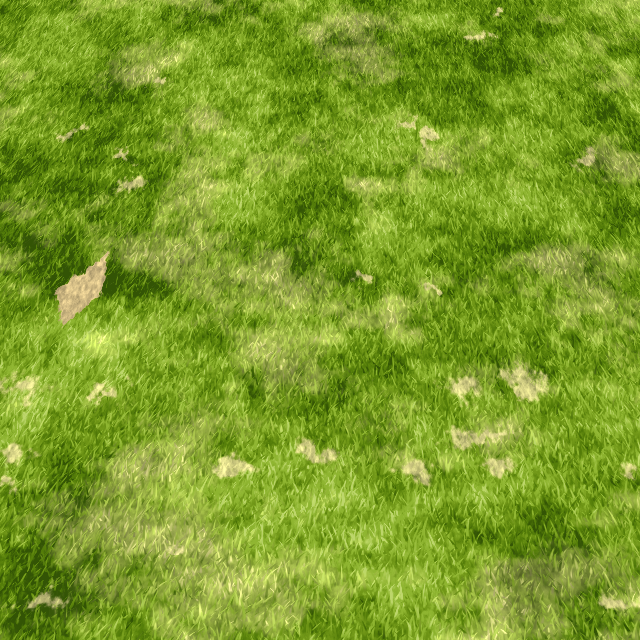
Reproduce this texture procedurally as a WebGL 2 fragment shader.

```glsl
#version 300 es
precision highp float;

uniform vec2 u_resolution;
out vec4 fragColor;

const float HORIZON = 1.85;
const vec3 OLIVE = vec3(0.61, 0.69, 0.28);
const vec3 STRAW = vec3(0.84, 0.81, 0.54);

float hash(vec2 p) {
    return fract(sin(dot(p, vec2(127.1, 311.7))) * 43758.5453);
}

vec2 hash2(vec2 p) {
    return vec2(hash(p), hash(p + 37.3));
}

float noise(vec2 p) {
    vec2 i = floor(p), f = fract(p);
    f = f * f * (3.0 - 2.0 * f);
    return mix(mix(hash(i), hash(i + vec2(1, 0)), f.x),
               mix(hash(i + vec2(0, 1)), hash(i + vec2(1, 1)), f.x), f.y);
}

float fbm(vec2 p) {
    float sum = 0.0, amp = 0.53;
    for (int i = 0; i < 4; i++) {
        sum += amp * noise(p);
        p = p * 2.07 + 11.3;
        amp *= 0.5;
    }
    return sum;
}

// Lawn green from deep shade (0) to sunlit tip (1)
vec3 grassColor(float tone) {
    vec3 c = mix(vec3(0.20, 0.33, 0.02), vec3(0.33, 0.49, 0.035), smoothstep(-0.05, 0.28, tone));
    c = mix(c, vec3(0.44, 0.59, 0.09), smoothstep(0.25, 0.53, tone));
    c = mix(c, vec3(0.56, 0.71, 0.19), smoothstep(0.5, 0.78, tone));
    return mix(c, vec3(0.74, 0.84, 0.42), smoothstep(0.8, 1.2, tone));
}

// Receding lawn: features shrink towards the top
vec2 lawnCoords(vec2 uv) {
    return vec2((uv.x - 0.5) * HORIZON / (HORIZON - uv.y), -HORIZON * log(HORIZON - uv.y));
}

// Tapered, bent blade rooted at the origin
float bladeMask(vec2 d, float len, float lean, float halfWidth, float soft) {
    float h = d.y / len;
    float w = halfWidth * (1.0 - 0.65 * h);
    float side = 1.0 - smoothstep(w - soft, w + soft, abs(d.x - lean * h * (0.5 + 0.5 * h)));
    return side * smoothstep(0.0, 0.25, h) * (1.0 - smoothstep(0.65, 1.0, h));
}

// Paints one layer of blades; state holds tone and dryness
vec2 paintBlades(vec2 state, vec2 p, vec2 ground, float seed, float soft) {
    vec2 cell = vec2(0.016, 0.024) * mix(0.7, 1.35, hash(vec2(seed, 4.7)));
    vec2 home = floor(p / cell);
    for (int j = 0; j >= -2; j--) {
        for (int i = -1; i <= 1; i++) {
            vec2 id = home + vec2(i, j);
            vec2 key = id + seed * 19.7;
            vec2 a = hash2(key), b = hash2(key + 71.9);
            vec2 d = p - (id + a) * cell;
            float len = cell.y * mix(0.45, 1.6, b.x * b.x);
            float lean = cell.x * (b.y * 1.9 - 0.8);
            float m = bladeMask(d, len, lean, mix(0.0011, 0.0030, a.y), soft) * 0.9;
            float shade = hash(key + 23.1) - 0.5;
            float tone = ground.x + shade * 1.0 + 0.3 * (d.y / len - 0.45);
            float dry = ground.y + (hash(key + 54.6) - 0.5) * 0.55;
            state = mix(state, vec2(tone, dry), m);
        }
    }
    return state;
}

// Scattered ragged wisps of dead clippings
float tufts(vec2 uv, vec2 warp) {
    float sum = 0.0;
    for (int i = 0; i < 28; i++) {
        vec2 key = vec2(float(i), 8.3);
        float near = 1.0 - 0.45 * uv.y;
        vec2 d = uv - hash2(key) + warp * vec2(0.075, 0.055) * near;
        float pick = hash(key + 5.1);
        vec2 size = vec2(0.034, 0.018) * near * mix(0.5, 1.4, pick * pick);
        d.y -= d.x * (hash(key + 9.4) - 0.4);
        sum += exp(-dot(d / size, d / size));
    }
    return sum;
}

// Signed distance bound of a clod with four slanted sides
float clod(vec2 p) {
    vec2 corner[4] = vec2[4](vec2(-0.040, 0.0), vec2(-0.031, -0.052),
                             vec2(0.027, -0.008), vec2(0.040, 0.061));
    float d = -1.0;
    for (int i = 0; i < 4; i++) {
        vec2 e = normalize(corner[(i + 1) % 4] - corner[i]);
        d = max(d, dot(p - corner[i], vec2(e.y, -e.x)));
    }
    return d;
}

void main() {
    vec2 uv = gl_FragCoord.xy / u_resolution;
    vec2 p = lawnCoords(uv);
    float soft = 0.0011 * HORIZON / (HORIZON - uv.y);

    // Broad patches, clumps and dry drifts
    float patches = fbm(p * vec2(5.0, 7.0) + 3.1) - 0.5;
    float clumps = fbm(p * vec2(24.0, 29.0) + 14.2) - 0.5;
    float drift = fbm(p * vec2(4.5, 8.0) + 27.4) + clumps * 0.4;
    float dryness = smoothstep(0.36, 0.80, drift) * 0.72;
    float grain = fbm(p * vec2(150.0, 95.0));
    vec2 warp = vec2(fbm(p * 38.0 + 6.2), fbm(p * 38.0 + 51.7)) - 0.5;
    float bare = tufts(uv, warp);

    // Turf shadow beside the clod
    vec2 q = uv - vec2(0.13, 0.545);
    vec2 s = (q - vec2(0.055, 0.012) + warp * 0.03) / vec2(0.06, 0.028);
    float shadow = exp(-dot(s, s));

    float light = 0.57 + patches * 1.1 + clumps * 0.75 - 0.6 * shadow;
    vec2 ground = vec2(light, dryness * (1.0 - shadow));
    vec2 state = ground + vec2((grain - 0.5) * 0.8 - 0.16, 0.0);
    for (int k = 0; k < 8; k++) {
        state = paintBlades(state, p + float(k) * 0.0137, ground, float(k) + 1.0, soft);
    }

    // Green to olive to straw
    float dry = clamp(state.y, 0.0, 1.0);
    vec3 dryColor = mix(OLIVE, STRAW, smoothstep(0.55, 1.0, dry)) * (0.72 + 0.5 * state.x);
    vec3 color = mix(grassColor(state.x), dryColor, smoothstep(0.1, 0.62, dry) * 0.9);

    // Clippings lie between the blades
    float litter = bare * 0.85 + (grain - 0.5) * 0.8 - (state.x - light) * 0.2;
    vec3 thatch = STRAW * (0.65 + 0.45 * grain + 0.25 * state.x);
    color = mix(color, thatch, smoothstep(0.18, 0.75, litter) * smoothstep(0.06, 0.35, bare) * 0.9);

    // Clod with a crumbly surface
    float edge = clod(q) + (grain - 0.5) * 0.014 + warp.x * 0.012;
    vec3 crust = vec3(0.84, 0.75, 0.53) * (0.67 + 0.66 * grain);
    color = mix(color, crust, 1.0 - smoothstep(-0.002, 0.002, edge));

    fragColor = vec4(clamp(color, 0.0, 1.0), 1.0);
}
```
